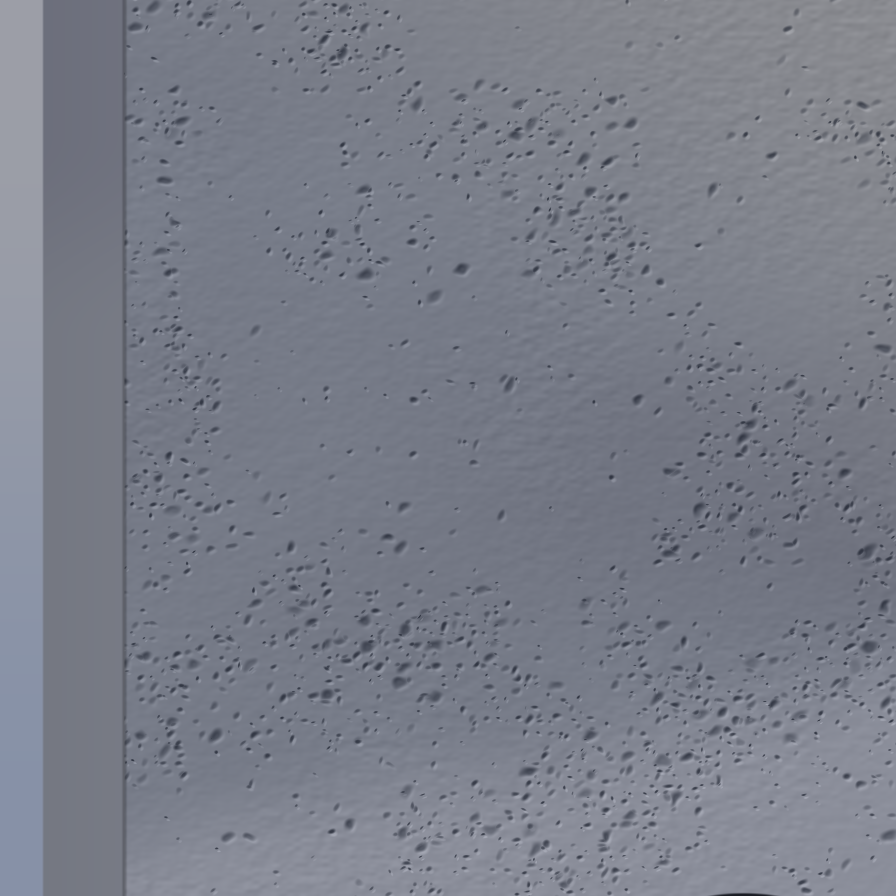
This texture is drawn by a Shadertoy shader. Its source:

```glsl
// Pitted grey concrete wall in soft light beside a smooth metal post.

const vec3 WALL = vec3(0.470, 0.490, 0.540);
const vec3 SHADE = vec3(0.432, 0.445, 0.495);
const vec3 WARM = vec3(0.540, 0.545, 0.565);
const vec3 LIT = vec3(0.553, 0.565, 0.612);
const vec3 POST = vec3(0.462, 0.475, 0.515);
const vec3 POST_TOP = vec3(0.430, 0.440, 0.490);
const vec3 SKY_TOP = vec3(0.610, 0.620, 0.655);
const vec3 SKY_LOW = vec3(0.530, 0.570, 0.655);
const vec3 PIT = vec3(0.225, 0.245, 0.295);
const float POST_LEFT = 0.048;
const float POST_RIGHT = 0.139;
const float PIT_CELLS = 48.0;      // coarsest pit grid, cells per canvas
const float PIT_DARKNESS = 0.72;
const float PIT_RELIEF = 0.10;
const float GRAIN_RELIEF = 0.085;
const vec2 LIGHT_STEP = vec2(-0.0026, 0.0032);

float hash(vec2 p) {
    return fract(sin(dot(p, vec2(127.1, 311.7))) * 43758.5453);
}

float noise(vec2 p) {
    vec2 i = floor(p), f = fract(p);
    f = f * f * (3.0 - 2.0 * f);
    return mix(mix(hash(i), hash(i + vec2(1, 0)), f.x),
               mix(hash(i + vec2(0, 1)), hash(i + vec2(1, 1)), f.x), f.y);
}

float fbm(vec2 p) {
    float sum = 0.0, amp = 0.5;
    for (int i = 0; i < 4; i++) {
        sum += amp * noise(p);
        p = p * 2.03 + 17.3;
        amp *= 0.5;
    }
    return sum / 0.9375;
}

// Soft line of pits: d is the distance across, t the position along it.
float seam(float d, float t, float start, float end) {
    return exp(-d * d * 16000.0) * step(start, t) * step(t, end);
}

// Chance of a pit: loose clusters plus a few straight casting seams.
float pitChance(vec2 p) {
    float cluster = smoothstep(0.50, 0.74, fbm(p * vec2(6.5, 7.5) + 4.7));
    float seams = seam(p.x - 0.19, p.y, 0.55, 0.88)
                + 0.6 * seam(p.x - 0.89, p.y, 0.36, 0.60)
                + 0.6 * seam(p.y - 0.54 - 0.06 * p.x, p.x, 0.16, 0.68);
    return 0.035 + 0.62 * cluster + 0.5 * seams;
}

// Depth of the scattered pits, slightly elongated and tilted up to the right.
float pitDepth(vec2 p) {
    p += 0.005 * (vec2(noise(p * 95.0), noise(p * 95.0 + 31.0)) - 0.5);
    float depth = 0.0, cells = PIT_CELLS;
    for (int layer = 0; layer < 2; layer++) {
        vec2 home = floor(p * cells);
        for (int k = 0; k < 9; k++) {
            vec2 id = home + vec2(k % 3 - 1, k / 3 - 1);
            vec2 seed = id + float(layer) * 57.0;
            vec2 center = id + 0.15 + 0.7 * vec2(hash(seed), hash(seed + 9.1));
            float present = step(hash(seed + 23.7), pitChance(center / cells));
            float size = mix(0.14, 0.40, pow(hash(seed + 41.3), 2.0));
            float angle = mix(-0.1, 1.1, hash(seed + 63.9));
            vec2 d = p * cells - center;
            d = mat2(cos(angle), -sin(angle), sin(angle), cos(angle)) * d;
            float r = length(d * vec2(0.75, 1.25)) / size;
            float strength = mix(0.3, 1.0, hash(seed + 77.7));
            depth = max(depth, present * strength * (1.0 - smoothstep(0.25, 1.25, r)));
        }
        cells *= 1.75;
    }
    return depth;
}

// Fine trowelled grain, stretched sideways.
float grain(vec2 p) {
    return 0.6 * noise(p * vec2(75.0, 120.0)) + 0.4 * noise(p * vec2(130.0, 210.0) + 8.0);
}

vec3 wallTone(vec2 p) {
    float blotch = fbm(p * vec2(3.0, 4.0) + 11.0) - 0.5;
    float band = smoothstep(0.2, 0.42, p.y) * (1.0 - smoothstep(0.5, 0.78, p.y));
    vec3 tone = mix(WALL, SHADE, clamp(band * p.x * 0.9 + 0.15 + blotch, 0.0, 1.0));
    tone = mix(tone, WARM, smoothstep(1.05, 1.95, p.x * 0.8 + p.y * 1.1));
    float above = p.y - 0.06 - 0.23 * (p.x - POST_RIGHT) + 0.06 * blotch;
    return mix(tone, LIT, 0.9 * (1.0 - smoothstep(-0.08, 0.07, above)));
}

vec3 wall(vec2 p) {
    float depth = pitDepth(p);
    float pitSlope = pitDepth(p + LIGHT_STEP) - depth;
    float grainSlope = grain(p) - grain(p + LIGHT_STEP);
    float rough = mix(0.45, 1.0, smoothstep(0.35, 0.65, fbm(p * 5.0 + 2.0)));
    vec3 color = wallTone(p) + GRAIN_RELIEF * rough * grainSlope;
    color = mix(color, PIT, PIT_DARKNESS * depth);
    return color + PIT_RELIEF * pitSlope;
}

void mainImage(out vec4 fragColor, in vec2 fragCoord) {
    vec2 p = fragCoord / iResolution.xy;
    float soft = max(0.0015, 1.0 / iResolution.x);

    // Background strip, post, then wall, from left to right
    vec3 color = mix(SKY_LOW, SKY_TOP, smoothstep(0.1, 0.9, p.y));
    vec3 post = mix(POST, POST_TOP, smoothstep(0.62, 0.85, p.y));
    post += 0.012 * (p.x - POST_LEFT) / (POST_RIGHT - POST_LEFT) - 0.006;
    color = mix(color, post, smoothstep(-soft, soft, p.x - POST_LEFT));
    color = mix(color, wall(p), smoothstep(-soft, soft, p.x - POST_RIGHT));

    // Dark joint, and a dark rounded edge at the bottom
    color *= 1.0 - 0.22 * (1.0 - smoothstep(0.0005, 0.004, abs(p.x - POST_RIGHT)));
    float cap = length((p - vec2(0.83, -0.012)) * vec2(0.25, 1.0)) - 0.015;
    color = mix(color, vec3(0.1, 0.11, 0.14), 1.0 - smoothstep(-soft, soft, cap));
    fragColor = vec4(color, 1.0);
}
```
